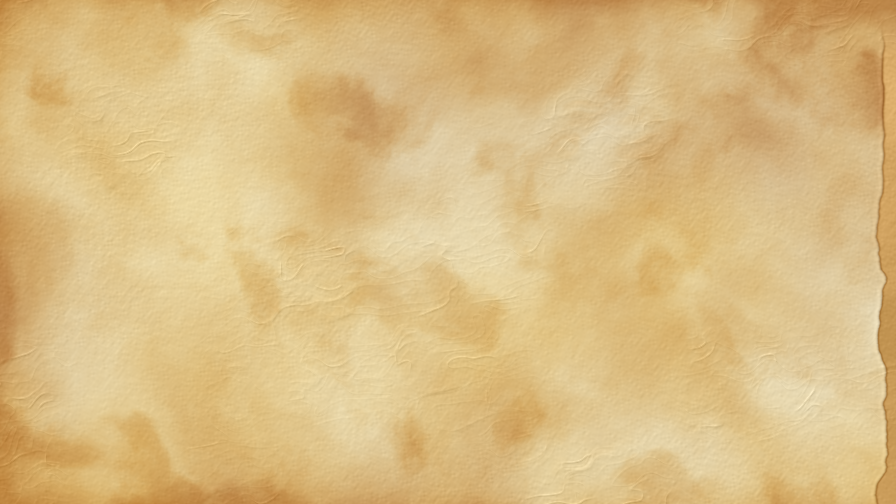
Write a Shadertoy shader that draws this texture.

```glsl
// Draws an aged parchment sheet with soft stains, fine leather grain and a torn right edge.

#define CLOUD_SCALE 4.3
#define CLOUD_CONTRAST 1.25
#define BASE_TONE 0.33
#define STAIN_STRENGTH 0.34
#define EDGE_STRENGTH 0.42
#define EDGE_WIDTH 0.045
#define GRAIN_SCALE 185.0
#define GRAIN_STRENGTH 0.036
#define CREASE_STRENGTH 0.085
#define TEAR_INSET 0.026

const mat2 TURN = mat2(0.8, 0.6, -0.6, 0.8);

float hash(vec2 p) {
    return fract(sin(dot(p, vec2(127.1, 311.7))) * 43758.55);
}

float noise(vec2 p) {
    vec2 cell = floor(p), f = fract(p);
    f = f * f * f * (f * (f * 6.0 - 15.0) + 10.0);
    float low = mix(hash(cell), hash(cell + vec2(1, 0)), f.x);
    float high = mix(hash(cell + vec2(0, 1)), hash(cell + vec2(1, 1)), f.x);
    return mix(low, high, f.y);
}

float fbm(vec2 p) {
    float sum = 0.0, total = 0.0, weight = 0.5;
    for (int i = 0; i < 6; i++) {
        sum += weight * noise(p);
        total += weight;
        p = TURN * p * 2.03 + 17.3;
        weight *= 0.5;
    }
    return sum / total;
}

// Surface height: fine pebbled grain plus patches of short, broken wrinkles
float relief(vec2 p) {
    float grain = noise(TURN * p * GRAIN_SCALE) + 0.6 * noise(p * GRAIN_SCALE * 0.47);
    vec2 q = mat2(0.96, -0.28, 0.28, 0.96) * p;
    q = q * vec2(13.0, 42.0) + 1.6 * vec2(noise(p * 17.0), noise(p * 21.0 + 40.0));
    float ridge = 1.0 - abs(2.0 * noise(q) - 1.0);
    float fine = 1.0 - abs(2.0 * noise(TURN * q * 1.7 + 9.0) - 1.0);
    float patches = smoothstep(0.50, 0.80, noise(p * 4.1 + 63.0));
    float breaks = smoothstep(0.40, 0.75, noise(p * vec2(15.0, 24.0) + 27.0));
    float wrinkles = breaks * pow(ridge, 5.0) + 0.35 * pow(fine, 4.0);
    float roughness = 0.75 + 0.5 * noise(p * 5.0 + 90.0);
    return GRAIN_STRENGTH * roughness * grain + CREASE_STRENGTH * patches * wrinkles;
}

// Cream to brown, by how strongly the sheet is stained
vec3 parchment(float tone) {
    vec3 cream = vec3(0.903, 0.835, 0.665);
    vec3 sand = vec3(0.865, 0.758, 0.543);
    vec3 ochre = vec3(0.825, 0.668, 0.415);
    vec3 brown = vec3(0.755, 0.548, 0.295);
    float t = clamp(tone, -0.05, 1.05) * 3.0;
    vec3 color = mix(cream, sand, min(t, 1.0));
    color = mix(color, ochre, clamp(t - 1.0, 0.0, 1.0));
    return mix(color, brown, max(t - 2.0, 0.0));
}

void mainImage(out vec4 fragColor, in vec2 fragCoord) {
    vec2 p = fragCoord / iResolution.y;
    float width = iResolution.x / iResolution.y;
    float pixel = 1.0 / iResolution.y;

    // Soft clouds, bent by a slower noise
    vec2 warp = vec2(fbm(p * 3.0 + 5.0), fbm(p * 3.0 + 31.0)) - 0.5;
    vec2 bent = p + 0.2 * warp;
    float cloud = fbm(bent * CLOUD_SCALE + 2.0);
    float tone = BASE_TONE + CLOUD_CONTRAST * (cloud - 0.5);

    // Scattered darker stains with a feathered side
    float blot = fbm(bent * 7.5 + 81.0);
    tone += STAIN_STRENGTH * smoothstep(0.54, 0.82, blot);

    // Browned borders of uneven depth
    float uneven = 0.45 + 1.1 * fbm(p * 4.5 + 12.0);
    vec4 border = vec4(p.x, width - p.x, p.y, 1.0 - p.y);
    vec4 burn = exp(-border / (EDGE_WIDTH * uneven));
    tone += EDGE_STRENGTH * dot(burn, vec4(0.8, 0.4, 0.7, 1.1));

    // Colour drifts between greyish and golden
    float hue = fbm(p * 2.4 + 54.0) - 0.5;
    vec3 color = parchment(tone) + hue * vec3(0.04, -0.01, -0.16);

    // Torn right edge: straight near the top, ragged lower down
    float ragged = mix(0.045, 0.006, smoothstep(0.5, 0.75, p.y));
    float tearX = width - TEAR_INSET + ragged * (fbm(vec2(p.y * 9.0, 3.0)) - 0.5)
                + 0.006 * (noise(vec2(p.y * 45.0, 8.0)) - 0.5);
    float beyond = p.x - tearX;
    float fade = 1.0 - smoothstep(0.88, 0.96, p.y);
    vec3 backing = vec3(0.82, 0.64, 0.38) + 0.16 * (cloud - 0.5);
    color = mix(color, backing, fade * smoothstep(-pixel, pixel, beyond));
    color -= fade * vec3(0.15, 0.17, 0.16) * exp(-pow(beyond / 0.0026, 2.0));
    color += fade * 0.03 * exp(-pow((beyond + 0.007) / 0.004, 2.0));

    // Light the relief from the upper left
    color += relief(p) - relief(p + vec2(-0.0020, 0.0030));

    fragColor = vec4(clamp(color, 0.0, 1.0), 1.0);
}
```
